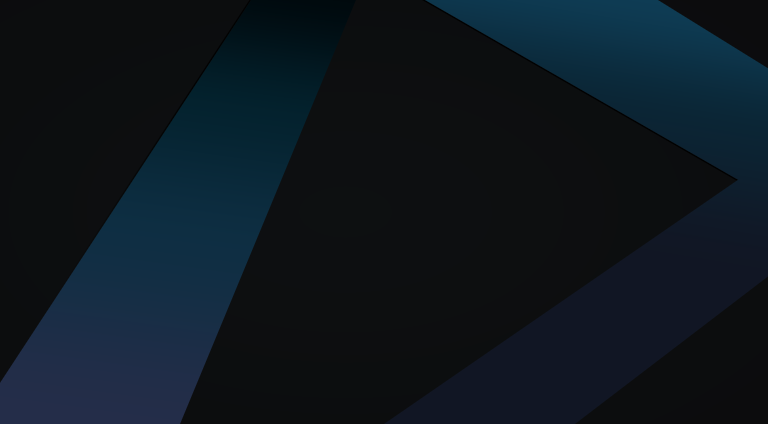
Reproduce this background procedurally as a Shadertoy shader.

```glsl
#define BASE_DARK vec3(0.046, 0.046, 0.050)
#define BASE_TINT vec3(0.051, 0.061, 0.067)
#define BAND_TOP vec3(0.000, 0.035, 0.050)
#define BAND_TEAL vec3(0.012, 0.130, 0.175)
#define BAND_BLUE vec3(0.055, 0.182, 0.262)
#define BAND_VIOLET vec3(0.140, 0.175, 0.285)
#define FOLD_BRIGHT vec3(0.055, 0.235, 0.330)
#define FOLD_TEAL vec3(0.042, 0.150, 0.212)
#define FOLD_NAVY vec3(0.066, 0.088, 0.142)
#define CREASE_WIDTH 0.0035

// Signed distance to the line a-b in canvas heights, positive on its left
float side(vec2 uv, vec2 a, vec2 b) {
    vec2 scale = iResolution.xy / iResolution.y;
    vec2 along = normalize((b - a) * scale);
    return dot((uv - a) * scale, vec2(-along.y, along.x));
}

// Smooth coverage about one pixel wide
float cover(float d) {
    return clamp(d * iResolution.y + 0.5, 0.0, 1.0);
}

// Narrow dark strip just outside an edge
float crease(float d) {
    return cover(d + CREASE_WIDTH) * cover(-d);
}

vec3 bandColor(vec2 uv) {
    float t = 1.0 - uv.y - 0.25 * (uv.x - 0.35);
    vec3 c = mix(BAND_TOP, BAND_TEAL, smoothstep(-0.05, 0.28, t));
    c = mix(c, BAND_BLUE, smoothstep(0.2, 0.62, t));
    return mix(c, BAND_VIOLET, smoothstep(0.55, 1.05, t));
}

vec3 foldColor(vec2 uv) {
    float t = uv.y + 0.3 * uv.x;
    vec3 c = mix(FOLD_NAVY, FOLD_TEAL, smoothstep(0.65, 1.06, t));
    return mix(c, FOLD_BRIGHT, smoothstep(0.98, 1.27, t));
}

void mainImage(out vec4 fragColor, in vec2 fragCoord) {
    vec2 uv = fragCoord / iResolution.xy;

    // Near-black ground with a faint cool centre
    float centre = exp(-4.0 * dot(uv - vec2(0.45, 0.5), uv - vec2(0.45, 0.5)));
    vec3 color = mix(BASE_DARK, BASE_TINT, centre);

    // Slanted band on the left
    float bandLeft = -side(uv, vec2(0.0, 0.097), vec2(0.327, 1.0));
    float bandRight = side(uv, vec2(0.2344, 0.0), vec2(0.4635, 1.0));
    color *= 1.0 - 0.85 * crease(bandLeft) * smoothstep(0.2, 0.9, uv.y);
    color = mix(color, bandColor(uv), cover(min(bandLeft, bandRight)));

    // Folded ribbon on the right
    vec2 tip = vec2(0.961, 0.576);
    float innerUpper = side(uv, vec2(0.5534, 1.0), tip);
    float innerLower = side(uv, tip, vec2(0.5, 0.0));
    float outerUpper = -side(uv, vec2(0.8568, 1.0), vec2(1.0, 0.839));
    float outerLower = -side(uv, vec2(1.0, 0.348), vec2(0.7487, 0.0));
    float fold = min(max(innerUpper, innerLower), min(outerUpper, outerLower));
    color *= 1.0 - 0.9 * crease(innerUpper) * cover(-innerLower);
    color = mix(color, foldColor(uv), cover(fold));

    fragColor = vec4(color, 1.0);
}
```
